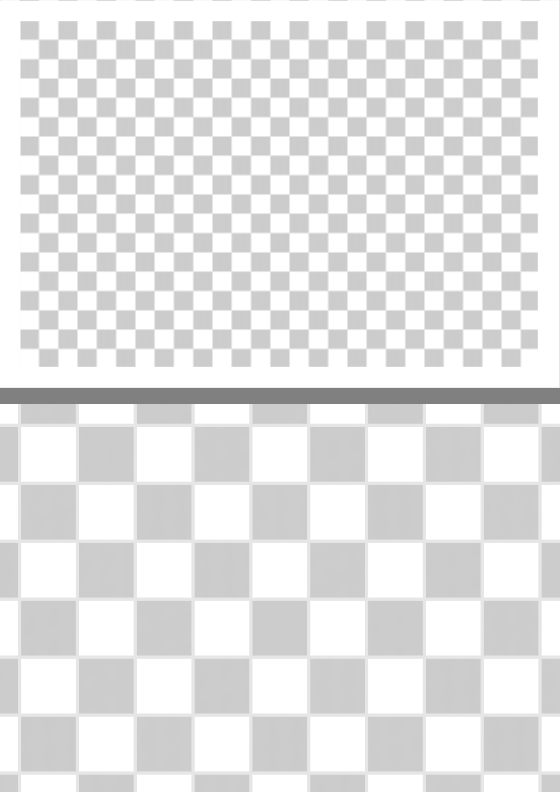
Top, the full canvas; bottom, a detail of the centre.
This pattern is drawn by a Shadertoy shader. Its source:

```glsl
// A grey and white checkerboard with pale seams, under a white frame.
// Cells come from floor and fract; the frame is a box mask that leaves a
// hairline of checks at the rim. Lengths are fractions of canvas height.

#define PITCH       vec2(0.04968, 0.04979)
#define GRID_ORIGIN vec2(0.0508, 0.0529)
#define WINDOW_MIN  vec2(0.0527, 0.0546)
#define WINDOW_MAX  vec2(1.3861, 0.9454)
#define RIM_MIN     vec2(0.0, 0.0022)
#define RIM_MAX     vec2(0.0025, 0.0018)
#define SEAM_WIDTH  0.0028
#define GREY        vec3(0.80)
#define SEAM        vec3(0.90)
#define WHITE       vec3(1.00)
#define MOTTLE      0.004

// Antialiased coverage of an axis-aligned box
float boxCoverage(vec2 p, vec2 lo, vec2 hi, float px) {
    vec2 inside = min(p - lo, hi - p);
    return clamp(min(inside.x, inside.y) / px + 0.5, 0.0, 1.0);
}

// Faint uneven tone, shifted in phase from cell to cell
float mottle(vec2 p, vec2 cell) {
    float phase = dot(cell, vec2(2.4, 3.7));
    return 0.5 * sin(phase * 1.9)
         + 0.3 * sin(p.x * 310.0 + phase)
         + 0.2 * sin(p.y * 230.0 + p.x * 90.0 - phase);
}

vec3 checkerboard(vec2 p, float px) {
    vec2 grid = (p - GRID_ORIGIN) / PITCH;
    vec2 cell = floor(grid);
    float isWhite = mod(cell.x + cell.y, 2.0);
    vec3 grey = GREY + MOTTLE * mottle(p, cell);
    vec3 tone = mix(grey, WHITE, isWhite);

    // Pale seam along every cell border
    vec2 toEdge = (0.5 - abs(fract(grid) - 0.5)) * PITCH;
    float edge = min(toEdge.x, toEdge.y);
    float halfSeam = 0.5 * SEAM_WIDTH;
    float fill = smoothstep(halfSeam - 0.5 * px, halfSeam + 0.5 * px, edge);
    return mix(SEAM, tone, fill);
}

void mainImage(out vec4 fragColor, in vec2 fragCoord) {
    float px = 1.0 / iResolution.y;
    vec2 size = iResolution.xy * px;
    vec2 p = fragCoord * px;
    p.y = 1.0 - p.y; // rows count from the top

    // White frame between the outer rim and the window
    float window = boxCoverage(p, WINDOW_MIN, WINDOW_MAX, px);
    float sheet = boxCoverage(p, RIM_MIN, size - RIM_MAX, px);
    vec3 color = mix(checkerboard(p, px), WHITE, sheet * (1.0 - window));
    fragColor = vec4(color, 1.0);
}
```
